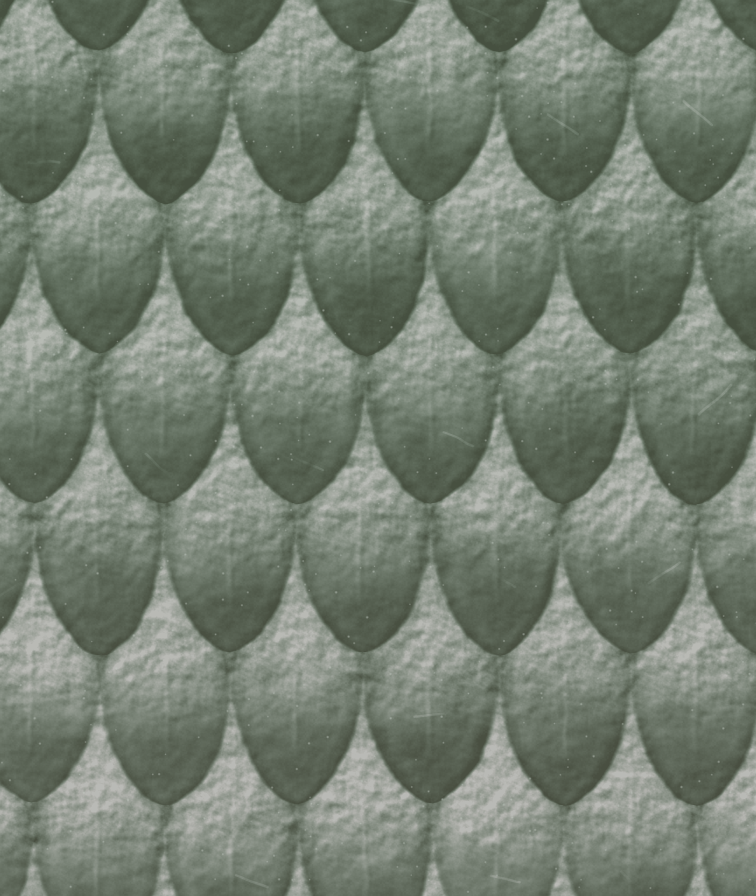
Give the GLSL for this pattern, as a Shadertoy shader.

```glsl
const float ROWS = 5.953;   // row pitches per canvas height
const float PITCH = 0.882;  // column pitch, in row pitches
const vec2 FIRST_TIP = vec2(0.217, 0.605);

float hash(vec2 p) {
    vec3 q = fract(vec3(p.xyx) * 0.1031);
    q += dot(q, q.yzx + 33.33);
    return fract((q.x + q.y) * q.z);
}

float noise(vec2 p) {
    vec2 i = floor(p), f = fract(p);
    f = f * f * (3.0 - 2.0 * f);
    return mix(mix(hash(i), hash(i + vec2(1, 0)), f.x),
               mix(hash(i + vec2(0, 1)), hash(i + vec2(1, 1)), f.x), f.y);
}

float fbm(vec2 p) {
    float sum = 0.0, amp = 0.5;
    for (int i = 0; i < 4; i++) {
        sum += amp * noise(p);
        p = mat2(1.6, 1.2, -1.2, 1.6) * p + 7.3;
        amp *= 0.5;
    }
    return sum;
}

float segment(vec2 p, vec2 a, vec2 b) {
    vec2 ab = b - a;
    return length(p - a - ab * clamp(dot(p - a, ab) / dot(ab, ab), 0.0, 1.0));
}

// Approximate signed distance to a scale whose lower tip is the origin
float scaleDistance(vec2 q) {
    if (q.y < 0.0) return length(q * vec2(0.75, 1.0));
    float t = 1.0 - clamp(q.y / 0.78, 0.0, 1.0);
    float halfWidth = 0.425 * pow(1.0 - t * t, 0.62);
    halfWidth -= 0.04 * smoothstep(0.85, 1.1, q.y);
    return 0.75 * (abs(q.x) - halfWidth);
}

// Brightness of one scale: dark belly, pale domed shoulders, central ridge
float scaleTone(vec2 q, float d, vec2 id, float relief, float blotch, float px) {
    float rise = q.y + 0.4 * (blotch - 0.5) + 0.10 * (hash(id + 2.0) - 0.5);
    float tone = 0.09 + 0.73 * smoothstep(0.15, 1.22, rise);
    tone -= 0.30 * smoothstep(1.5, 1.9, q.y);
    tone += 0.09 * (hash(id) - 0.5);

    // Rounded flanks, lit from the upper left
    float belly = 1.0 - smoothstep(1.0, 1.4, q.y);
    float dome = 1.0 - q.x * q.x / 0.18;
    tone += 0.17 * (dome - 0.6) * smoothstep(0.35, 0.8, q.y) * (1.0 - smoothstep(1.2, 1.6, q.y));
    tone -= belly * (0.17 * exp(min(d, 0.0) * 26.0) + 0.12 * q.x);
    tone += 0.07 * belly * exp(-pow((d + 0.09) / 0.04, 2.0));

    // Ridge with a bright left and a dark right side
    float across = (q.x + 0.03 * (hash(id + 5.0) - 0.5) + 0.02 * (blotch - 0.5)) / 0.022;
    float along = smoothstep(0.25, 0.5, q.y) * (1.0 - smoothstep(0.9, 1.3, q.y));
    tone += along * exp(-across * across) * (0.06 - 0.2 * across) * (0.4 + blotch);

    // Lumpy paint, rougher towards the shoulders
    tone += relief * mix(0.3, 1.0, smoothstep(0.4, 1.0, q.y));

    // Occasional scratch
    vec2 a = vec2(hash(id + 11.0) - 0.5, 0.5 + hash(id + 12.0)) * 0.45;
    vec2 b = a + vec2(0.2, 0.4 * (hash(id + 13.0) - 0.5));
    float scratch = 1.0 - smoothstep(0.003, 0.003 + 1.5 * px, segment(q, a, b));
    return tone + 0.2 * scratch * step(0.6, hash(id + 14.0)) * smoothstep(0.3, 0.6, blotch);
}

vec3 paint(float t) {
    t = clamp(t, 0.0, 1.1);
    vec3 base = mix(vec3(0.275, 0.315, 0.25), vec3(0.675, 0.695, 0.665), t);
    return base - vec3(0.10, 0.0, 0.05) * t * max(1.0 - t, 0.0);
}

// Small pale flecks, one candidate per grid cell
float flecks(vec2 p, float px) {
    vec2 cell = floor(p * 24.0);
    vec2 center = 0.25 + 0.5 * vec2(hash(cell + 3.0), hash(cell + 8.0));
    float radius = 0.003 + 0.004 * hash(cell + 21.0);
    float d = length(fract(p * 24.0) - center) / 24.0;
    return step(0.965, hash(cell + 17.0)) * (1.0 - smoothstep(radius - px, radius + px, d));
}

void mainImage(out vec4 fragColor, in vec2 fragCoord) {
    float px = ROWS / iResolution.y;
    vec2 p = fragCoord * px;

    // Surface relief from the slope along the light direction
    vec2 grain = p * vec2(13.0, 14.0);
    float relief = fbm(grain) - fbm(grain + vec2(-0.25, 0.4));
    float blotch = fbm(p * 4.0 + 31.0);

    // Hand-made irregularity of the outlines
    vec2 warp = vec2(noise(p * 1.3 + 9.0), noise(p * 1.3 + 47.0)) - 0.5;
    vec2 fine = vec2(noise(p * 9.0), noise(p * 9.0 + 70.0)) - 0.5;
    vec2 s = p - FIRST_TIP + 0.04 * warp + 0.016 * fine;

    // Overlap the rows from the lowest layer to the highest
    float topRow = floor(s.y);
    float tone = 0.4;
    for (int layer = 2; layer >= -1; layer--) {
        float row = topRow - float(layer);
        float x = s.x / PITCH - 0.5 * mod(row, 2.0);
        float column = floor(x + 0.5);
        vec2 q = vec2((x - column) * PITCH, s.y - row);
        vec2 id = vec2(column, row) + 40.0;
        float d = scaleDistance(q);
        float mask = 1.0 - smoothstep(-0.010 - px, 0.010 + px, d);
        tone -= 0.20 * exp(-max(d, 0.0) * 30.0);
        tone = mix(tone, scaleTone(q, d, id, relief, blotch, px), mask);
    }

    // Paler, warmer weathering towards the bottom
    float weather = 1.0 - smoothstep(0.1, 0.75, p.y / ROWS);
    tone += 0.07 * weather + 0.04 * (hash(floor(p * 86.0)) - 0.5);
    vec3 color = paint(tone) + vec3(0.012, -0.004, 0.006) * weather;
    color = mix(color, vec3(0.76, 0.79, 0.76), 0.5 * flecks(p, px));
    fragColor = vec4(color, 1.0);
}
```
